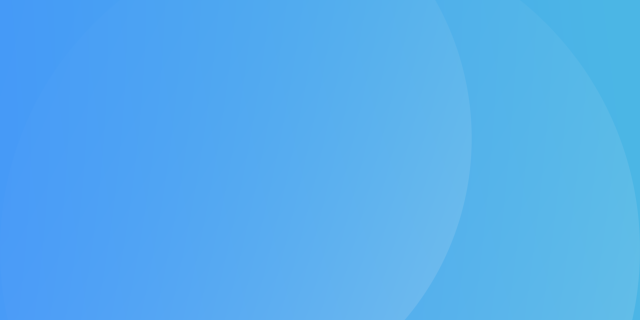
Give the GLSL for this background, as a Shadertoy shader.

```glsl
// Coverage of a disc whose tint grows from upper left to lower right
float discTint(vec2 p, vec2 center, float radius, float faint, float strong) {
    vec2 q = (p - center) / radius;
    float ramp = clamp(0.5 + 0.5 * dot(q, vec2(0.8, -0.6)), 0.0, 1.0);
    float edge = 0.75 / (iResolution.y * radius);
    float inside = 1.0 - smoothstep(-edge, edge, length(q) - 1.0);
    return inside * mix(faint, strong, pow(ramp, 2.2));
}

void mainImage(out vec4 fragColor, in vec2 fragCoord) {
    vec2 uv = fragCoord / iResolution.xy;
    vec2 p = uv * vec2(2.0, 1.0);

    // Blue to cyan backdrop, leaning slightly with height
    float blend = clamp(uv.x + 0.06 * (uv.y - 0.5), 0.0, 1.0);
    vec3 color = mix(vec3(0.27, 0.60, 0.97), vec3(0.295, 0.715, 0.898), blend);

    // Wide disc behind, smaller disc in front
    vec3 paleTint = vec3(1.0, 0.95, 0.97);
    color = mix(color, paleTint, discTint(p, vec2(1.0, 0.219), 1.0, 0.015, 0.14));
    color = mix(color, paleTint, discTint(p, vec2(0.599, 0.568), 0.875, 0.0, 0.13));

    fragColor = vec4(color, 1.0);
}
```
